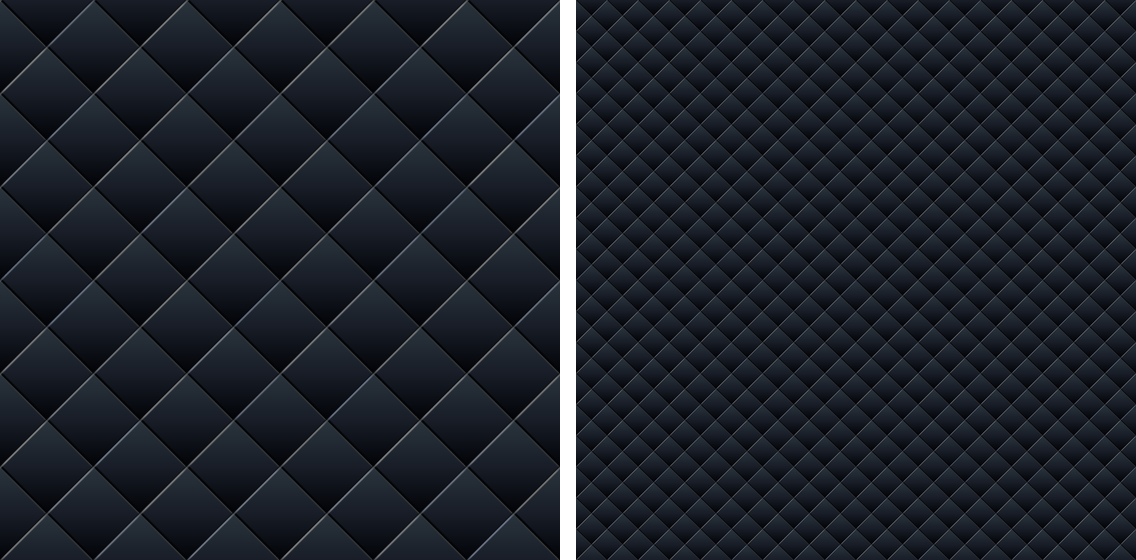
Left: one tile. Right: repeated 3 by 3.
A Shadertoy shader for this pattern:

```glsl
#define REPEATS 6.0
#define LIT_WIDTH 0.0029
#define GROOVE_WIDTH 0.0034
#define RIM_WIDTH 0.0022
#define TOP_COLOR vec3(0.165, 0.205, 0.240)
#define MID_COLOR vec3(0.095, 0.114, 0.153)
#define LOW_COLOR vec3(0.005, 0.011, 0.027)
#define LIT_WARM vec3(0.50, 0.50, 0.50)
#define LIT_COOL vec3(0.42, 0.46, 0.53)
#define RIM_COLOR vec3(0.235, 0.235, 0.235)
#define GROOVE_COLOR vec3(0.008, 0.010, 0.018)

float hash(vec2 p) {
    vec3 q = fract(vec3(p.xyx) * 0.1031);
    q += dot(q, q.yzx + 33.33);
    return fract((q.x + q.y) * q.z);
}

// Share of a pixel footprint at distance d that lies between lo and hi
float band(float d, float lo, float hi, float footprint) {
    float h = 0.5 * footprint;
    return clamp((min(hi, d + h) - max(lo, d - h)) / footprint, 0.0, 1.0);
}

void mainImage(out vec4 fragColor, in vec2 fragCoord) {
    vec2 p = fragCoord / iResolution.xy * REPEATS;
    float footprint = 1.2 / iResolution.y;

    // Diagonal axes: x runs up-right, y runs down-right
    vec2 diagonal = vec2(p.x + p.y, p.x - p.y);
    vec2 local = fract(diagonal);

    // Signed distance to the nearest seam of each direction
    vec2 seam = (diagonal - round(diagonal)) / (REPEATS * sqrt(2.0));

    // Vertical gradient inside each diamond
    float height = 0.5 * (local.x - local.y + 1.0);
    vec3 color = mix(LOW_COLOR, MID_COLOR, clamp(height * 2.0, 0.0, 1.0));
    color = mix(color, TOP_COLOR, clamp(height * 2.0 - 1.0, 0.0, 1.0));

    // Falling seams: dark groove above a faint rim
    float rim = band(seam.x, -RIM_WIDTH, 0.0, footprint);
    float rimFade = mix(0.45, 1.0, smoothstep(0.0, 0.6, local.y));
    color = mix(color, RIM_COLOR, rim * rimFade);
    color = mix(color, GROOVE_COLOR, band(seam.x, 0.0, GROOVE_WIDTH, footprint));

    // Rising seams: bright lower edge, tinted per segment with wrapped ids
    vec2 segment = vec2(floor(diagonal.x), round(diagonal.y));
    vec2 id = mod(vec2(segment.x + segment.y, segment.x - segment.y), 2.0 * REPEATS);
    float tint = hash(id + 3.0);
    vec3 lit = mix(LIT_WARM, LIT_COOL, smoothstep(0.45, 1.0, tint));
    lit *= 0.92 + 0.12 * hash(id + 41.0);
    float ends = smoothstep(0.0, 0.12, min(local.x, 1.0 - local.x));
    float edge = band(seam.y, 0.0, LIT_WIDTH, footprint);
    color = mix(color, GROOVE_COLOR, 0.8 * band(seam.y, -0.5 * GROOVE_WIDTH, 0.0, footprint));
    color = mix(color, lit, edge * mix(0.55, 1.0, ends));

    fragColor = vec4(color, 1.0);
}
```
